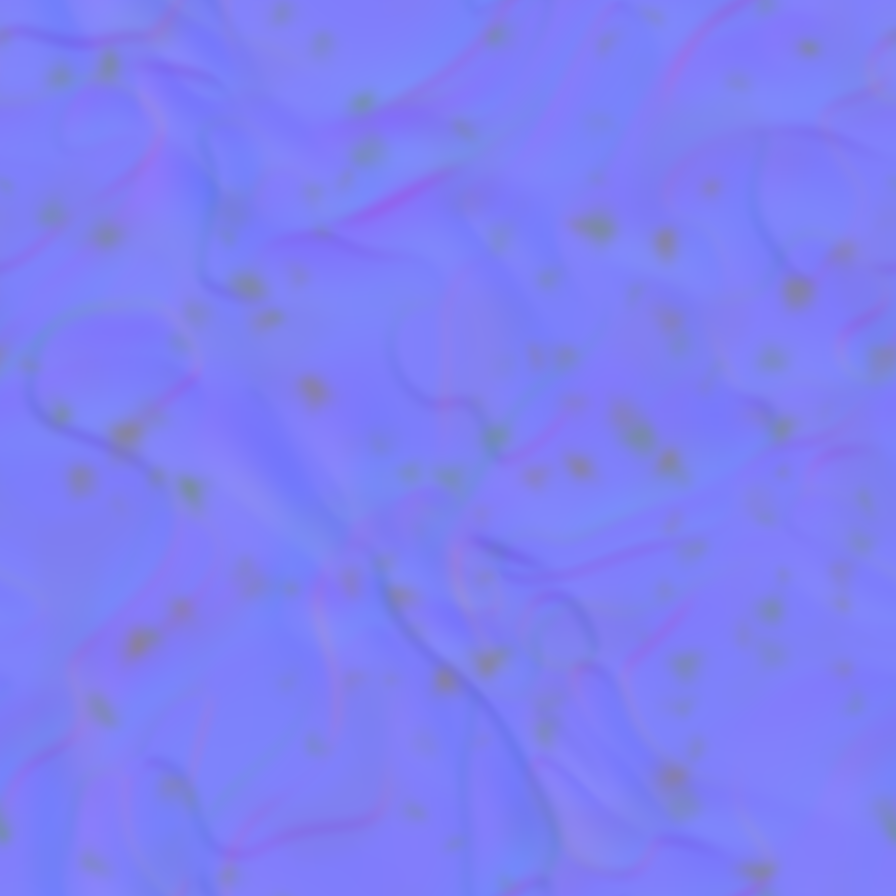
Write a WebGL 2 fragment shader that draws this texture map.

```glsl
#version 300 es
precision highp float;
// Tiling normal map of a softly swirled surface: warped gradient noise gives
// broad folds, its zero contours give thin creases, and chains of blurred
// olive pits lie along a further contour. All noise wraps at the canvas edge.

uniform vec2 u_resolution;
out vec4 fragColor;

// Three random values per cell, repeating after "period" cells
vec3 hash(vec2 cell, float period, int seed) {
    uvec3 v = uvec3(uvec2(mod(cell, period)), uint(seed));
    v = v * 1664525u + 1013904223u;
    v.x += v.y * v.z; v.y += v.z * v.x; v.z += v.x * v.y;
    v ^= v >> 16;
    v.x += v.y * v.z; v.y += v.z * v.x; v.z += v.x * v.y;
    return vec3(v & 0xffffu) / 65535.0;
}

float cornerSlope(vec2 cell, vec2 offset, float period, int seed) {
    float angle = 6.28318 * hash(cell, period, seed).x;
    return dot(vec2(cos(angle), sin(angle)), offset);
}

// Wrapping gradient noise, "period" cells across the canvas
float noise(vec2 uv, float period, int seed) {
    vec2 p = uv * period + 0.37 * float(seed);
    vec2 i = floor(p), f = p - i;
    vec2 s = f * f * f * (f * (f * 6.0 - 15.0) + 10.0);
    vec2 e = vec2(1, 0);
    float low = mix(cornerSlope(i, f, period, seed),
                    cornerSlope(i + e, f - e, period, seed), s.x);
    float high = mix(cornerSlope(i + e.yx, f - e.yx, period, seed),
                     cornerSlope(i + 1.0, f - 1.0, period, seed), s.x);
    return mix(low, high, s.y);
}

vec2 swirl(vec2 uv) {
    return uv + 0.17 * vec2(noise(uv, 3.0, 1), noise(uv, 3.0, 2));
}

// Sum of the slopes of all folds in xy, crease strength in z
vec3 foldSlopes(vec2 uv) {
    const float STEP = 0.003;
    vec2 here = swirl(uv);
    vec2 right = swirl(uv + vec2(STEP, 0));
    vec2 above = swirl(uv + vec2(0, STEP));
    vec3 total = vec3(0);
    for (int layer = 0; layer < 3; layer++) {
        float period = 4.0 + 2.0 * float(layer);
        int seed = 10 + layer;
        float height = noise(here, period, seed);
        vec2 slope = vec2(noise(right, period, seed), noise(above, period, seed));
        slope = (slope - height) / STEP;
        float steepness = length(slope);
        vec2 direction = slope / max(steepness, 0.001);

        // Broad rounded fold
        total.xy += 0.015 * slope / period * height / sqrt(height * height + 0.01);

        // Thin crease, broken into strokes
        float dist = height / max(steepness, 2.0);
        float crease = exp(-dist * dist / 0.00009) * smoothstep(0.5, 4.0, steepness);
        crease *= smoothstep(-0.08, 0.25, noise(uv, 4.0, 20 + layer));
        crease *= 1.0 - 0.2 * float(layer);
        total.xy += 0.085 * crease * direction * (0.65 - 0.35 * direction.y);
        total.z += crease;
    }
    return total;
}

// Blurred pits on a jittered grid: amount in x, colour variation in y
vec2 pits(vec2 uv) {
    const float CELLS = 20.0;
    vec2 p = uv + 0.012 * vec2(noise(uv, 24.0, 30), noise(uv, 24.0, 31));
    vec2 base = floor(p * CELLS);
    vec2 result = vec2(0);
    for (int y = -1; y <= 1; y++) {
        for (int x = -1; x <= 1; x++) {
            vec2 cell = base + vec2(x, y);
            vec3 rnd = hash(cell, CELLS, 32);
            vec2 center = (cell + rnd.xy) / CELLS;
            float chain = 1.0 - smoothstep(0.05, 0.12, abs(noise(center, 5.0, 33)));
            float radius = mix(0.011, 0.018, rnd.z);
            vec2 d = (p - center) / radius;
            float amount = chain * mix(0.25, 0.8, rnd.z * rnd.z) * exp(-dot(d, d));
            result += amount * vec2(1, rnd.x - 0.5);
        }
    }
    return result;
}

void main() {
    vec2 uv = gl_FragCoord.xy / u_resolution;
    vec3 folds = foldSlopes(uv);
    vec2 pit = pits(uv);

    // Flat normal, tilted by the folds and dulled in patches
    vec3 color = vec3(0.497, 0.5, 0.985);
    color.xy += folds.xy;
    color.z -= 0.05 * min(folds.z, 1.5);
    color.z -= 0.04 * smoothstep(0.0, 0.4, noise(uv, 9.0, 40));

    vec3 olive = vec3(0.48, 0.54, 0.56);
    color = mix(color, olive, min(pit.x, 0.9));
    color.xy += 0.12 * pit.y * vec2(1, -0.6);
    fragColor = vec4(color, 1);
}
```
